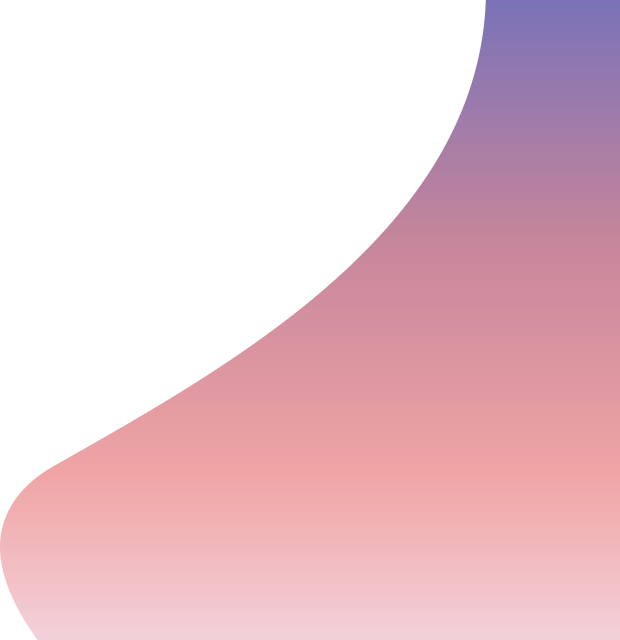
Write a Shadertoy shader that draws this background.

```glsl
// Draws a white field beside a sweeping curved shape with a violet to rose gradient.

// Point on a cubic Bezier curve
vec2 bezier(vec2 a, vec2 b, vec2 c, vec2 d, float t) {
    float s = 1.0 - t;
    return s * s * s * a + 3.0 * s * s * t * b + 3.0 * s * t * t * c + t * t * t * d;
}

// Horizontal position of a descending curve at height y, found by bisection
float curveX(vec2 a, vec2 b, vec2 c, vec2 d, float y) {
    float low = 0.0, high = 1.0;
    for (int i = 0; i < 18; i++) {
        float mid = 0.5 * (low + high);
        if (bezier(a, b, c, d, mid).y > y) low = mid;
        else high = mid;
    }
    return bezier(a, b, c, d, 0.5 * (low + high)).x;
}

// Left outline: long sweep, rounded shoulder, then the lower return
float outlineX(float y) {
    vec2 shoulder = vec2(0.0874, 0.2721), tip = vec2(0.0, 0.1458);
    if (y > shoulder.y)
        return curveX(vec2(0.7836, 1.0), vec2(0.770, 0.6354), vec2(0.356, 0.4206), shoulder, y);
    if (y > tip.y)
        return curveX(shoulder, vec2(0.0296, 0.2409), vec2(0.0, 0.1953), tip, y);
    return curveX(tip, vec2(0.0, 0.099), vec2(0.024, 0.0495), vec2(0.0605, 0.0), y);
}

// Vertical gradient with four stops
vec3 gradient(float y) {
    vec3 blush = vec3(243, 209, 217) / 255.0;
    vec3 coral = vec3(240, 165, 165) / 255.0;
    vec3 mauve = vec3(197, 133, 155) / 255.0;
    vec3 violet = vec3(122, 114, 184) / 255.0;
    vec3 color = mix(blush, coral, clamp(y / 0.258, 0.0, 1.0));
    color = mix(color, mauve, clamp((y - 0.258) / 0.371, 0.0, 1.0));
    return mix(color, violet, clamp((y - 0.629) / 0.371, 0.0, 1.0));
}

void mainImage(out vec4 fragColor, in vec2 fragCoord) {
    vec2 uv = fragCoord / iResolution.xy;

    // Smooth coverage across about one pixel of the outline
    float side = uv.x - outlineX(uv.y);
    float pixel = length(vec2(dFdx(side), dFdy(side)));
    float coverage = clamp(side / pixel + 0.5, 0.0, 1.0);

    fragColor = vec4(mix(vec3(1.0), gradient(uv.y), coverage), 1.0);
}
```
